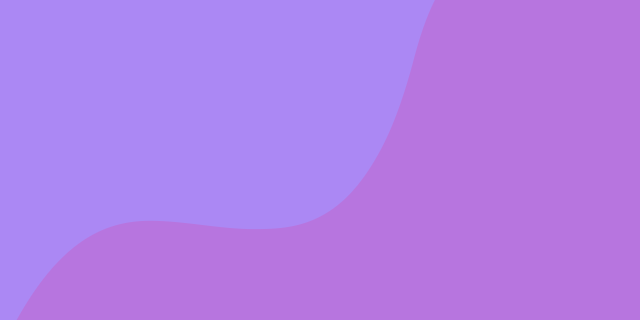
Write a Shadertoy shader that draws this background.

```glsl
// Flat two-tone background: a violet field above an orchid wave rising to the right.

const vec3 VIOLET = vec3(0.671, 0.533, 0.957);
const vec3 ORCHID = vec3(0.718, 0.459, 0.875);

// Wave knots: x, height, slope (in canvas heights)
const int KNOTS = 7;
const vec3 WAVE[KNOTS] = vec3[KNOTS](
    vec3(0.052, 0.000, 1.80),
    vec3(0.469, 0.310, 0.00),
    vec3(0.794, 0.284, 0.00),
    vec3(1.018, 0.333, 0.60),
    vec3(1.188, 0.529, 1.85),
    vec3(1.294, 0.818, 3.80),
    vec3(1.359, 1.000, 2.00));

// Cubic Hermite piece between knots a and b: returns height and slope at x
vec2 hermite(vec3 a, vec3 b, float x) {
    float w = b.x - a.x;
    float t = (x - a.x) / w;
    float rise = b.y - a.y;
    float c2 = 3.0 * rise - w * (2.0 * a.z + b.z);
    float c3 = w * (a.z + b.z) - 2.0 * rise;
    float height = a.y + t * (w * a.z + t * (c2 + t * c3));
    float slope = a.z + t * (2.0 * c2 + 3.0 * t * c3) / w;
    return vec2(height, slope);
}

// Height and slope of the wave, with straight lines beyond both ends
vec2 wave(float x) {
    vec3 first = WAVE[0];
    vec3 last = WAVE[KNOTS - 1];
    vec2 curve = vec2(first.y + first.z * (x - first.x), first.z);
    for (int i = 0; i < KNOTS - 1; i++) {
        if (x >= WAVE[i].x) curve = hermite(WAVE[i], WAVE[i + 1], x);
    }
    if (x > last.x) curve = vec2(last.y + last.z * (x - last.x), last.z);
    return curve;
}

void mainImage(out vec4 fragColor, in vec2 fragCoord) {
    vec2 p = fragCoord / iResolution.y;

    // Approximate signed distance to the wave, positive above it
    vec2 curve = wave(p.x);
    float dist = (p.y - curve.x) / sqrt(1.0 + curve.y * curve.y);

    // One-pixel smooth edge
    float above = clamp(0.5 + dist * iResolution.y, 0.0, 1.0);
    fragColor = vec4(mix(ORCHID, VIOLET, above), 1.0);
}
```
